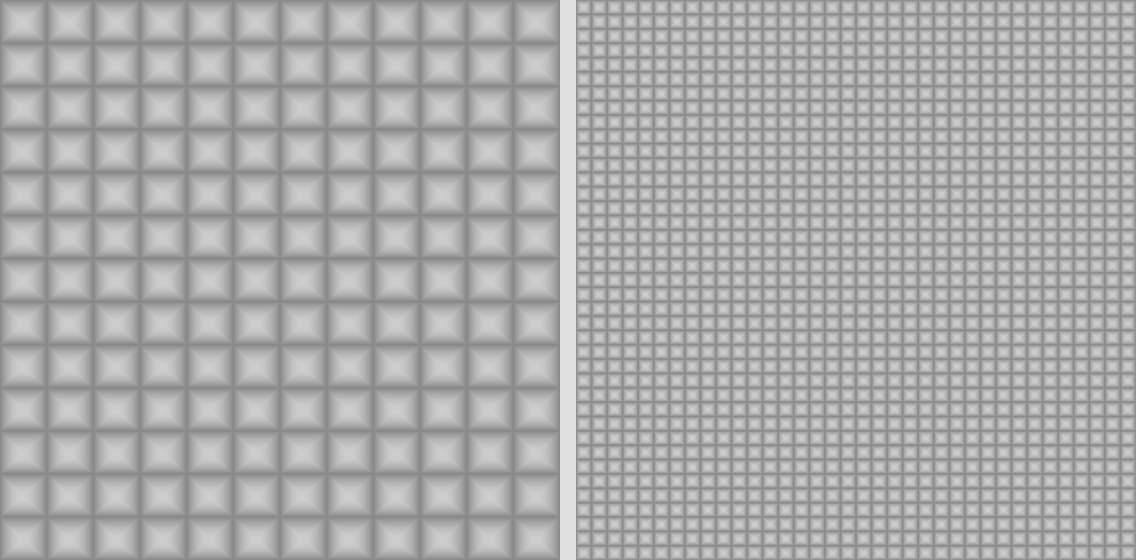
Left: one tile. Right: repeated 3 by 3.
This pattern is drawn by a Shadertoy shader. Its source:

```glsl
// Grey wall of padded pyramid studs, 12 across and 13 down, split by soft dark grooves.
// Each cell is shaded by its box distance to the centre, with a slight tilt of light
// between its four faces. Whole cell counts make it tile.

// Height of a stud: 0 in the groove, 1 at the peak
float studHeight(vec2 p) {
    float edge = max(abs(p.x), abs(p.y));
    return 1.0 - edge * edge;
}

// Light on the dominant face: lower and left faces catch a little more
float faceLight(vec2 p, float blur) {
    float sideways = smoothstep(-blur, blur, abs(p.x) - abs(p.y));
    float edge = max(abs(p.x), abs(p.y));
    float slope = 4.0 * edge * (1.0 - edge);
    return -slope * mix(sign(p.y), 0.6 * sign(p.x), sideways);
}

void mainImage(out vec4 fragColor, in vec2 fragCoord) {
    vec2 uv = fragCoord / iResolution.xy;
    vec2 cells = vec2(12.0, 13.0);

    // Cell coordinates from -1 to 1
    vec2 p = 2.0 * fract(uv * cells) - 1.0;
    float pixel = 2.0 * cells.y / iResolution.y;

    float grey = mix(0.53, 0.805, studHeight(p));
    grey += 0.012 * faceLight(p, max(pixel, 0.04));

    fragColor = vec4(vec3(grey), 1.0);
}
```
